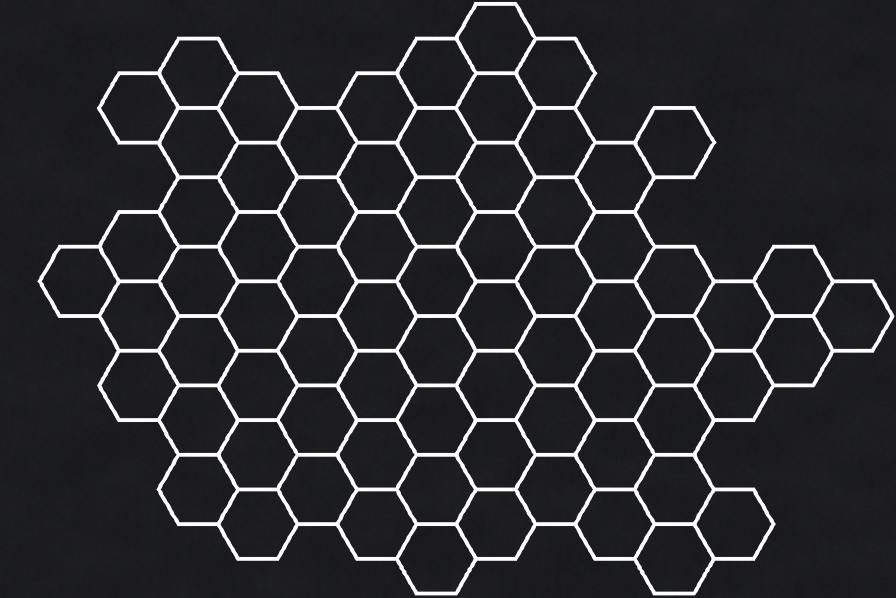
This pattern is drawn by a Shadertoy shader. Its source:

```glsl
const vec3 BOARD_COLOR = vec3(0.108, 0.110, 0.117);
const vec3 LINE_COLOR = vec3(0.995);
const vec2 GRID_ORIGIN = vec2(0.0885, 0.9355);  // first column, top row
const vec2 GRID_STEP = vec2(0.0664, 0.0580);    // column and half-row spacing
const float LINE_HALF_WIDTH = 0.055;
const float ROUGHNESS = 0.018;
const float GRAIN = 0.012;
const float SMUDGE = 0.016;
const float SQRT3 = 1.7320508;

// First and last occupied half-row of every column, counted from the top
const int COLUMNS = 14;
const int FIRST_ROW[COLUMNS] = int[](7, 6, 1, 2, 3, 2, 1, 0, 1, 4, 7, 8, 7, 8);
const int LAST_ROW[COLUMNS] = int[](7, 10, 13, 14, 13, 14, 15, 14, 13, 14, 15, 10, 9, 8);

// Cells separated from their column by a gap: column, half-row
const int STRAYS = 3;
const vec2 STRAY_CELL[STRAYS] = vec2[](vec2(1, 2), vec2(10, 3), vec2(11, 14));

float hash(vec2 p) {
    return fract(sin(dot(p, vec2(127.1, 311.7))) * 43758.5453);
}

float valueNoise(vec2 p) {
    vec2 cell = floor(p);
    vec2 f = fract(p);
    f = f * f * (3.0 - 2.0 * f);
    float low = mix(hash(cell), hash(cell + vec2(1, 0)), f.x);
    float high = mix(hash(cell + vec2(0, 1)), hash(cell + vec2(1, 1)), f.x);
    return mix(low, high, f.y);
}

// Distance to the outline of a flat-topped hexagon with apothem 1
float hexOutline(vec2 p) {
    p = abs(p);
    return abs(max(p.y, dot(p, vec2(0.5 * SQRT3, 0.5))) - 1.0);
}

float honeycomb(vec2 p) {
    float d = 1e3;
    for (int c = 0; c < COLUMNS; c++) {
        float first = float(FIRST_ROW[c]);
        float last = float(LAST_ROW[c]);
        float nearest = floor(0.5 * (p.y - first) + 0.5);
        float row = first + 2.0 * clamp(nearest, 0.0, 0.5 * (last - first));
        d = min(d, hexOutline(p - vec2(float(c) * SQRT3, row)));
    }
    for (int i = 0; i < STRAYS; i++) {
        d = min(d, hexOutline(p - STRAY_CELL[i] * vec2(SQRT3, 1.0)));
    }
    return d;
}

void mainImage(out vec4 fragColor, in vec2 fragCoord) {
    vec2 uv = fragCoord / iResolution.xy;

    // Grid space: apothem 1, rows running downwards
    vec2 p = (uv - GRID_ORIGIN) / GRID_STEP * vec2(SQRT3, -1.0);
    float pixel = 1.0 / (GRID_STEP.y * iResolution.y);

    // Dark board with faint smudges and grain
    float smudge = valueNoise(p * vec2(0.7, 1.2)) + 0.5 * valueNoise(p * 3.0) - 0.75;
    float grain = valueNoise(p * 14.0) - 0.5;
    vec3 color = BOARD_COLOR + SMUDGE * smudge + GRAIN * grain;

    // Slightly ragged slanted strokes; height-only jitter keeps level ones even
    float ragged = ROUGHNESS * (2.0 * valueNoise(vec2(0.5, p.y * 14.0)) - 1.0);
    float d = honeycomb(p + vec2(ragged, 0.0)) - LINE_HALF_WIDTH;
    float line = 1.0 - smoothstep(-0.6 * pixel, 0.6 * pixel, d);

    fragColor = vec4(mix(color, LINE_COLOR, line), 1.0);
}
```
